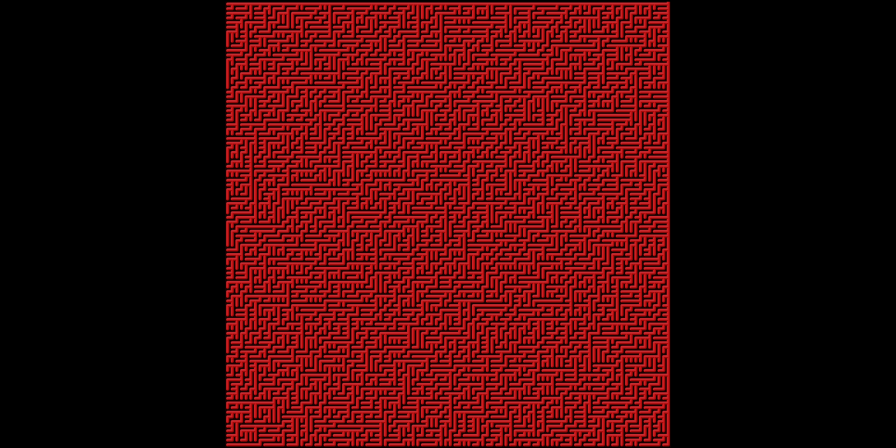
Reproduce this pattern procedurally as a Shadertoy shader.

```glsl
// A dense square maze of bevelled red corridors on black.
// Every cell opens either north or east (a binary tree maze); corridors are
// distances to cell links, lit from the upper left and supersampled.

const float CELLS = 96.0;

float hash(vec2 p) {
    return fract(sin(dot(p, vec2(127.1, 311.7))) * 43758.5453);
}

// The last column always opens north, the top row always east.
bool opensEast(vec2 cell) {
    if (cell.x > CELLS - 1.5) return false;
    if (cell.y > CELLS - 1.5) return true;
    return hash(cell) < 0.54;
}

// Distance to a link from the cell centre along a unit direction.
float linkDistance(vec2 p, vec2 dir) {
    return length(p - dir * clamp(dot(p, dir), 0.0, 0.5));
}

// Distance to the corridor centre lines, in cells.
float mazeDistance(vec2 p) {
    vec2 cell = floor(p);
    vec2 q = p - cell - 0.5;
    vec2 east = vec2(1.0, 0.0), north = vec2(0.0, 1.0);
    float d = linkDistance(q, opensEast(cell) ? east : north);
    if (cell.x > 0.5 && opensEast(cell - east)) d = min(d, linkDistance(q, -east));
    if (cell.y > 0.5 && !opensEast(cell - north)) d = min(d, linkDistance(q, -north));
    return d;
}

vec3 mazeColor(vec2 p) {
    if (any(lessThan(p, vec2(0.0))) || any(greaterThan(p, vec2(CELLS)))) return vec3(0.0);

    // Slope toward the light: positive on lit flanks, negative on shaded ones
    float d = mazeDistance(p);
    vec2 toLight = vec2(-0.08, 0.13);
    float slope = (mazeDistance(p + toLight) - d) / length(toLight);

    vec3 corridor = vec3(0.84, 0.06, 0.06);
    corridor = mix(corridor, vec3(0.72, 0.28, 0.32), 0.6 * max(slope, 0.0));
    corridor = mix(corridor, vec3(0.38, 0.02, 0.02), 0.7 * max(-slope, 0.0));
    vec3 gap = vec3(0.09, 0.005, 0.005);
    return mix(gap, corridor, 1.0 - smoothstep(0.30, 0.37, d));
}

void mainImage(out vec4 fragColor, in vec2 fragCoord) {
    // Average a 4 x 4 grid over slightly more than one pixel
    vec3 color = vec3(0.0);
    for (int i = 0; i < 16; i++) {
        vec2 offset = (vec2(i % 4, i / 4) - 1.5) * 0.28;
        vec2 p = (fragCoord + offset - vec2(0.5 * iResolution.x, 0.0)) / iResolution.y;
        vec2 square = (p - vec2(-0.497, 0.002)) / 0.994;
        color += mazeColor(square * CELLS);
    }
    fragColor = vec4(color / 16.0, 1.0);
}
```
